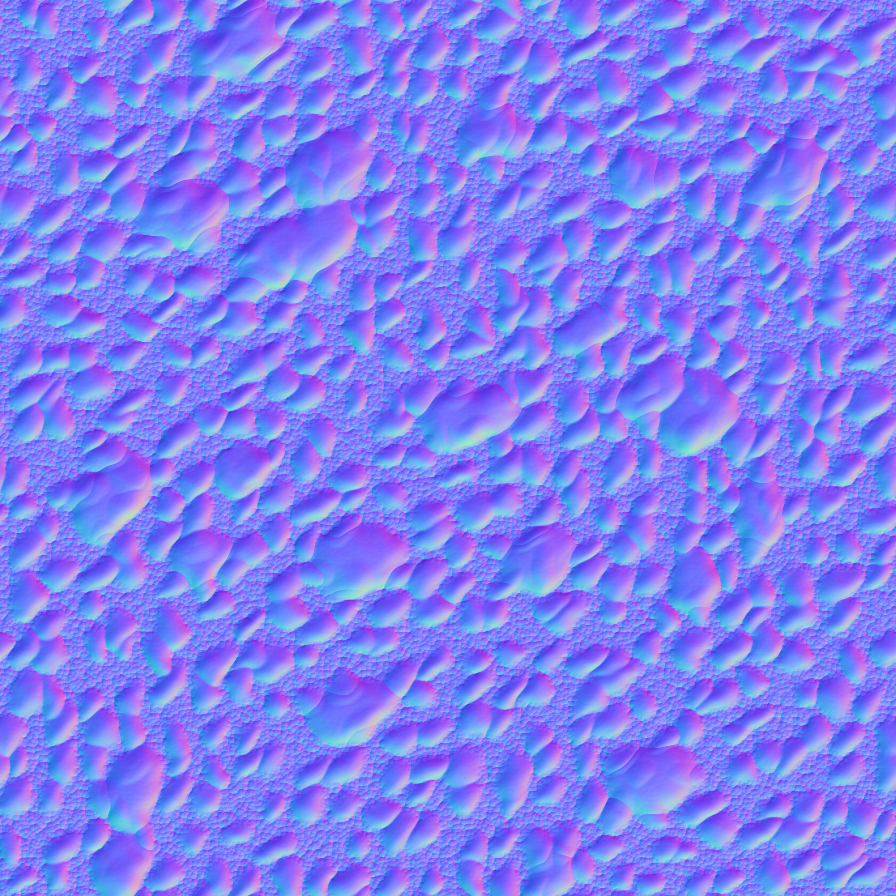
This texture map is drawn by a WebGL 1 fragment shader. Its source:

```glsl
precision highp float;
uniform vec2 u_resolution;

#define TAU 6.2831853
#define SMALL_CELLS 24.0
#define BIG_CELLS 12.0
#define BIG_SHARE 0.17
#define GRAIN_CELLS 210.0
#define GRAIN_SLOPE 0.27
#define SLOPE 0.78
#define STRETCH 1.34
#define TILT vec2(0.27, -0.38)
#define RIM_SOFTNESS 0.32
#define SAMPLE_STEP 0.0008

vec2 hash2(vec2 cell, float seed) {
  vec2 k = vec2(dot(cell, vec2(127.1, 311.7)), dot(cell, vec2(269.5, 183.3)));
  return fract(sin(k + seed * 17.3) * 43758.547);
}

// Layered sines with whole frequencies bend the outlines and still wrap.
vec2 warp(vec2 p) {
  vec2 t = p * TAU;
  vec2 broad = sin(vec2(13.0 * t.y + 5.0 * t.x, 12.0 * t.x - 7.0 * t.y)
             + 2.0 * sin(3.0 * t.yx + vec2(0.7, 2.1)));
  vec2 fine = sin(vec2(31.0 * t.y - 17.0 * t.x, 29.0 * t.x + 19.0 * t.y)
            + 2.0 * sin(5.0 * t + vec2(1.3, 4.2)));
  return p + 0.0036 * broad + 0.001 * fine;
}

// Long axis of the bumps: mostly diagonal, drifting across the canvas.
float flowAngle(vec2 p) {
  return 0.9 + 0.3 * sin(TAU * (p.x + p.y)) + 0.25 * sin(TAU * (2.0 * p.x - p.y) + 1.0);
}

float softPositive(float f) {
  float t = clamp(f + RIM_SOFTNESS, 0.0, 2.0 * RIM_SOFTNESS);
  return t * t / (4.0 * RIM_SOFTNESS) + max(f - RIM_SOFTNESS, 0.0);
}

// Soft maximum of scattered, tilted elliptic domes; flatness widens the tops.
float bumps(vec2 p, float cells, float share, float flatness, float seed) {
  vec2 g = p * cells;
  vec2 base = floor(g);
  float total = 1e-16;
  for (int j = -1; j <= 1; j++) {
    for (int i = -1; i <= 1; i++) {
      vec2 cell = base + vec2(float(i), float(j));
      vec2 id = mod(cell, cells);
      vec2 shape = hash2(id, seed + 1.0);
      vec2 kind = hash2(id, seed + 2.0);
      float radius = mix(0.36, 0.56, shape.x);
      vec2 v = (g - cell - 0.15 - 0.7 * hash2(id, seed)) / radius;
      float angle = flowAngle(id / cells) + (shape.y - 0.5) * 1.1;
      float stretch = mix(1.0, STRETCH, sqrt(kind.x));
      vec2 axis = vec2(cos(angle), sin(angle));
      vec2 e = vec2(dot(v, axis) / stretch, dot(v, vec2(-axis.y, axis.x)) * stretch);
      float dome = softPositive(1.0 - pow(dot(e, e), flatness));
      float tilted = dome * max(1.0 + dot(v, TILT), 0.15);
      float peak = step(kind.y, share) * SLOPE * radius / (1.0 + flatness);
      total += pow(tilted * peak, 4.0);
    }
  }
  return pow(total, 0.25) / cells;
}

// Cellular grit: distance to the nearest point.
float grit(vec2 p, float cells) {
  vec2 g = p * cells;
  vec2 base = floor(g);
  float nearest = 4.0;
  for (int j = -1; j <= 1; j++) {
    for (int i = -1; i <= 1; i++) {
      vec2 cell = base + vec2(float(i), float(j));
      vec2 d = g - cell - hash2(mod(cell, cells), 9.0);
      nearest = min(nearest, dot(d, d));
    }
  }
  return (0.35 - nearest) / cells;
}

float surface(vec2 p) {
  vec2 q = warp(p);
  float small = bumps(q, SMALL_CELLS, 0.97, 1.0, 1.0);
  float big = bumps(q, BIG_CELLS, BIG_SHARE, 1.6, 5.0);
  float height = max(small, big) + 0.35 * min(small, big);
  float ground = 1.0 - smoothstep(0.0, 0.004, height);
  float grain = grit(p, GRAIN_CELLS) + 0.7 * grit(p, floor(GRAIN_CELLS * 0.45));
  return height + GRAIN_SLOPE * mix(0.1, 1.0, ground) * grain;
}

void main() {
  vec2 p = gl_FragCoord.xy / u_resolution;
  float h = surface(p);
  float dx = (surface(p + vec2(SAMPLE_STEP, 0.0)) - h) / SAMPLE_STEP;
  float dy = (surface(p + vec2(0.0, SAMPLE_STEP)) - h) / SAMPLE_STEP;

  // Normal colours with the green axis pointing down.
  vec3 normal = normalize(vec3(-dx, dy, 1.0));
  gl_FragColor = vec4(0.5 + 0.5 * normal, 1.0);
}
```
